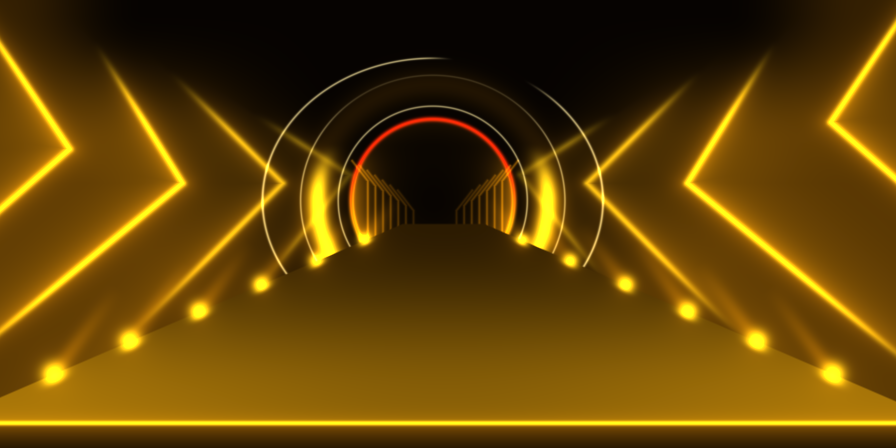
Reproduce this background procedurally as a WebGL 1 fragment shader.

```glsl
precision highp float;
// Golden neon stage: a ringed tunnel, chevron light walls and a lit runway.
uniform vec2 u_resolution;

const vec3 BLACK = vec3(0.025, 0.012, 0.004);
const vec3 BROWN = vec3(0.31, 0.19, 0.01);
const vec3 GOLD = vec3(0.60, 0.42, 0.03);
const vec3 AMBER = vec3(0.80, 0.50, 0.02);
const vec3 YELLOW = vec3(0.98, 0.87, 0.12);
const vec3 PALE = vec3(0.92, 0.86, 0.60);
const vec3 RED = vec3(1.0, 0.16, 0.02);

const float WALL_AXIS = 0.971;
const float FLOOR_AXIS = 0.99;
const vec2 RING_CENTER = vec2(0.966, 0.552);
const float ARCH_RADIUS = 0.182;
const float HORIZON = 0.5;
const float FLOOR_HALF = 0.091;   // half width of the runway at the horizon
const float FLOOR_SLOPE = 0.431;
const float FRONT_EDGE = 0.055;
const int LAMPS = 6;
const int FRAMES = 7;

float gauss(float d, float w) { return exp(-d * d / (w * w)); }

// Distance to a segment and position along it
vec2 segment(vec2 p, vec2 a, vec2 b) {
  vec2 ab = b - a;
  float t = clamp(dot(p - a, ab) / dot(ab, ab), 0.0, 1.0);
  return vec2(length(p - a - ab * t), t);
}

// Glowing tube that fades toward its far end
vec3 neon(vec2 p, vec2 a, vec2 b) {
  vec2 s = segment(p, a, b);
  float fade = 1.0 - smoothstep(0.35, 1.0, s.y);
  return fade * (YELLOW * 0.7 * gauss(s.x, 0.008) + AMBER * 0.55 * exp(-s.x / 0.020));
}

// Bent tube with a lit panel on its outer side
vec3 chevron(vec2 p, vec2 tip, vec2 upper, vec2 lower, float power) {
  vec2 arm = (p.y > tip.y ? upper : lower) - tip;
  float outside = p.x - tip.x - (p.y - tip.y) * arm.x / arm.y;
  float panel = smoothstep(-0.01, 0.015, outside) * exp(-max(outside, 0.0) * 5.0);
  panel *= 1.0 - smoothstep(tip.y, upper.y + 0.06, p.y);
  vec3 tubes = max(neon(p, tip, upper), neon(p, tip, lower));
  return power * (tubes + GOLD * 0.28 * panel);
}

float ring(vec2 p, vec2 radii, float width) {
  return gauss((length(p / radii) - 1.0) * radii.x, width);
}

vec3 walls(vec2 p) {
  vec2 q = vec2(abs(p.x - WALL_AXIS), p.y);
  float topShade = smoothstep(0.68, 0.97, q.y) * (1.0 - 0.6 * smoothstep(0.65, 0.95, q.x));
  float lit = smoothstep(0.12, 0.75, q.x + (0.6 - q.y) * 0.5) * (1.0 - topShade);
  vec3 col = mix(BLACK, BROWN, lit);
  vec2 shift = vec2(0.068, 0.06) * step(WALL_AXIS, p.x);
  col += chevron(q, vec2(0.815, 0.667) + shift, vec2(1.12, 1.12) + shift, vec2(1.20, 0.333) + shift, 1.0);
  col += chevron(q, vec2(0.563, 0.591), vec2(0.765, 0.914), vec2(1.18, 0.089), 1.0);
  col += chevron(q, vec2(0.339, 0.591), vec2(0.60, 0.848), vec2(0.70, 0.230), 0.72);
  col += chevron(q, vec2(0.190, 0.610), vec2(0.41, 0.750), vec2(0.39, 0.360), 0.45);
  return col;
}

vec3 tunnel(vec2 p, vec3 col) {
  vec2 c = p - RING_CENTER;
  float r = length(c);
  float side = 1.0 - smoothstep(0.0, 0.13, c.y);
  float inside = 1.0 - smoothstep(ARCH_RADIUS - 0.005, ARCH_RADIUS, r);
  // Dark vault with amber light on its inner sides
  col = mix(col, BLACK, 0.45 * (1.0 - smoothstep(0.25, 0.34, r)));
  float lining = exp(-max(ARCH_RADIUS - r, 0.0) / 0.035);
  col = mix(col, BLACK + AMBER * lining * (0.12 + 0.75 * side), inside);
  // Receding door frames
  vec2 q = vec2(abs(p.x - WALL_AXIS), p.y);
  for (int i = 0; i < FRAMES; i++) {
    float k = float(i);
    vec2 corner = vec2(0.048 + 0.017 * k, 0.530 + 0.011 * k);
    float d = min(segment(q, vec2(corner.x, 0.4), corner).x,
                  segment(q, corner, corner + vec2(0.035, 0.045)).x);
    col += AMBER * gauss(d, 0.003) * (0.18 + 0.05 * k);
  }
  // Hazy bands, bright hoops and fine pale rings
  col += AMBER * 0.13 * ring(c, vec2(0.265, 0.26), 0.035);
  col += (YELLOW * ring(c, vec2(0.257), 0.018) + AMBER * 0.45 * ring(c, vec2(0.257), 0.04)) * side;
  vec3 archColor = mix(RED, YELLOW * vec3(1.0, 0.75, 0.3), 1.0 - smoothstep(-0.08, 0.10, c.y));
  col += archColor * ring(c, vec2(ARCH_RADIUS), 0.0055);
  col += PALE * 0.55 * ring(c, vec2(0.211), 0.0025);
  col += PALE * 0.45 * ring(c, vec2(0.295, 0.28), 0.0025) * (1.0 - 0.7 * smoothstep(0.1, 0.25, c.y));
  float gap = smoothstep(-0.03, 0.05, c.x) * (1.0 - smoothstep(0.20, 0.30, c.x)) * step(0.0, c.y);
  col += PALE * 0.65 * ring(c, vec2(0.380, 0.318), 0.003) * (1.0 - gap);
  return col;
}

vec3 runway(vec2 p) {
  float depth = smoothstep(HORIZON, 0.10, p.y);
  float spread = smoothstep(0.0, 1.0, abs(p.x - FLOOR_AXIS));
  vec3 col = mix(BROWN * 0.55, GOLD * 0.88, depth);
  col += GOLD * 0.20 * spread * depth;
  vec3 front = mix(BLACK, BROWN * 1.25, 0.35 + 0.65 * p.y / FRONT_EDGE);
  col = mix(front, col, smoothstep(FRONT_EDGE - 0.004, FRONT_EDGE + 0.004, p.y));
  float d = p.y - FRONT_EDGE;
  return col + YELLOW * 0.8 * gauss(d, 0.005) + AMBER * 0.22 * exp(-abs(d) / 0.018);
}

// Lamps along both runway borders, each with an inward beam
vec3 lamps(vec2 p) {
  vec2 q = vec2(abs(p.x - FLOOR_AXIS), p.y);
  vec3 light = vec3(0.0);
  for (int i = 0; i < LAMPS; i++) {
    float k = float(i);
    float x = 0.175 + 0.1 * k + 0.0078 * k * k;
    vec2 d = q - vec2(x, HORIZON - FLOOR_SLOPE * (x - FLOOR_HALF));
    float size = 0.014 + 0.0022 * k;
    float bowl = gauss(length(d), size) * smoothstep(-0.5, 0.5, (d.y + d.x * 0.5) / size + 0.9);
    vec2 beam = segment(d, vec2(0.0), vec2(-0.12, 0.16) * (0.6 + 0.12 * k));
    light += YELLOW * bowl + AMBER * 0.32 * gauss(beam.x, 0.018) * (1.0 - beam.y);
    light += AMBER * 0.20 * exp(-length(d) / 0.03);
  }
  return light;
}

void main() {
  vec2 p = gl_FragCoord.xy / u_resolution.y;
  p.x += 1.0 - 0.5 * u_resolution.x / u_resolution.y;
  float border = HORIZON - FLOOR_SLOPE * max(abs(p.x - FLOOR_AXIS) - FLOOR_HALF, 0.0);
  float onFloor = 1.0 - smoothstep(-0.003, 0.003, p.y - border);
  vec3 col = mix(tunnel(p, walls(p)), runway(p), onFloor);
  col += lamps(p);
  gl_FragColor = vec4(min(col, 1.0), 1.0);
}
```
